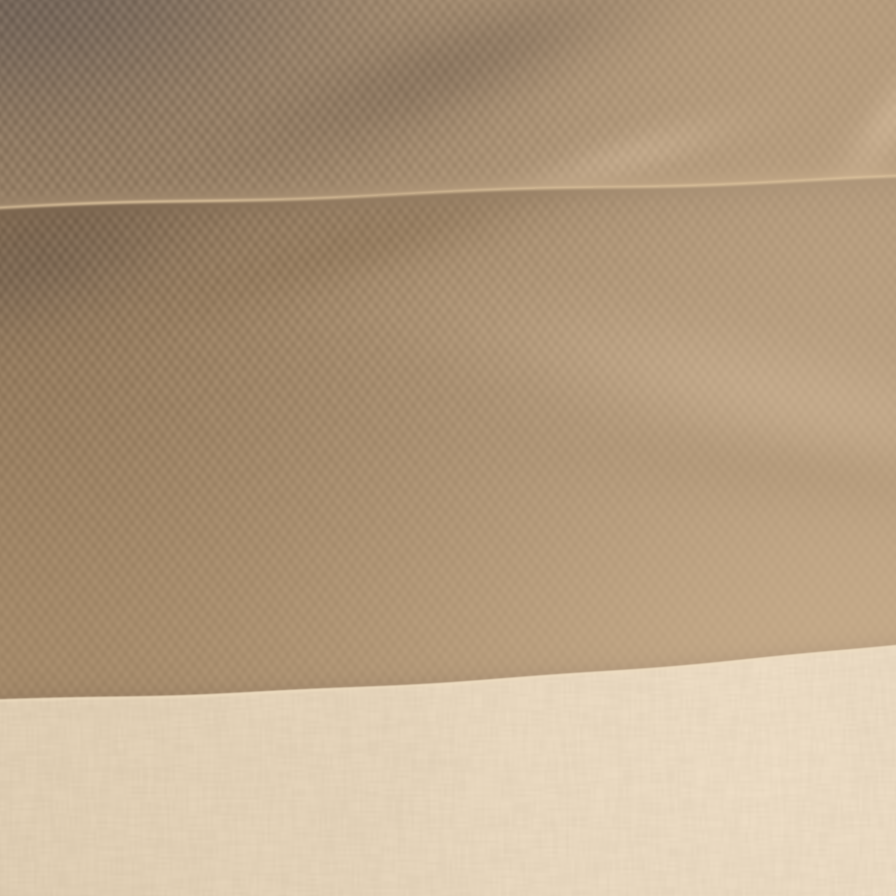
This texture is drawn by a WebGL 2 fragment shader. Its source:

```glsl
#version 300 es
precision highp float;

uniform vec2 u_resolution;
out vec4 fragColor;

float hash(vec2 p) {
  return fract(sin(dot(p, vec2(127.1, 311.7))) * 43758.5453);
}

float noise(vec2 p) {
  vec2 i = floor(p), f = fract(p);
  f = f * f * (3.0 - 2.0 * f);
  return mix(mix(hash(i), hash(i + vec2(1, 0)), f.x),
             mix(hash(i + vec2(0, 1)), hash(i + vec2(1, 1)), f.x), f.y);
}

// Soft elliptical patch, rotated by angle
float patchAt(vec2 p, vec2 center, vec2 size, float angle) {
  float c = cos(angle), s = sin(angle);
  vec2 d = mat2(c, -s, s, c) * (p - center) / size;
  return exp(-dot(d, d));
}

float seamHeight(float x) {
  return 0.768 + 0.034 * x + 0.0015 * sin(x * 14.0);
}

float hemHeight(float x) {
  return 0.219 + 0.016 * x + 0.045 * x * x + 0.0006 * sin(x * 23.0);
}

// Staggered raised dots with slight irregularity
float weave(vec2 p) {
  p += 0.0012 * (vec2(noise(p * 45.0), noise(p * 45.0 + 31.0)) - 0.5);
  vec2 q = 6.28318 * vec2(p.x * 80.0 + p.y * 3.0, p.y * 62.0 - p.x * 2.0);
  float dots = cos(q.x) * cos(q.y);
  return dots + 0.3 * sin(q.x + q.y) + 0.5 * (noise(p * 190.0) - 0.5);
}

vec3 upperPanel(vec2 p) {
  vec3 col = mix(vec3(0.58, 0.49, 0.39), vec3(0.71, 0.61, 0.49), smoothstep(0.0, 0.95, p.x));
  col -= vec3(0.12, 0.09, 0.04) * patchAt(p, vec2(0.02, 1.0), vec2(0.32, 0.12), 0.1);
  col -= vec3(0.09, 0.08, 0.06) * patchAt(p, vec2(0.52, 0.93), vec2(0.22, 0.05), 0.38);
  col += 0.06 * patchAt(p, vec2(0.70, 0.825), vec2(0.11, 0.022), 0.3);
  col += 0.07 * patchAt(p, vec2(1.0, 0.87), vec2(0.08, 0.025), 0.9);
  return col;
}

vec3 lowerPanel(vec2 p, float below) {
  vec3 col = mix(vec3(0.59, 0.49, 0.375), vec3(0.72, 0.62, 0.50), smoothstep(-0.05, 1.0, p.x));
  col += vec3(0.05, 0.045, 0.035) * smoothstep(0.6, 0.25, p.y);
  // Shadow under the seam
  float reach = mix(0.07, 0.025, smoothstep(0.0, 0.7, p.x));
  col -= vec3(0.09, 0.08, 0.06) * exp(-below / reach) * (1.0 - 0.55 * p.x);
  col -= vec3(0.07, 0.055, 0.03) * patchAt(p, vec2(0.03, 0.70), vec2(0.16, 0.06), 0.25);
  col -= 0.04 * patchAt(p, vec2(0.42, 0.73), vec2(0.2, 0.035), 0.3);
  // Broad folds on the right
  col += 0.045 * patchAt(p, vec2(0.83, 0.57), vec2(0.32, 0.055), -0.22);
  col -= 0.025 * patchAt(p, vec2(0.92, 0.47), vec2(0.25, 0.04), -0.1);
  return col;
}

vec3 lightCloth(vec2 p) {
  vec3 col = mix(vec3(0.875, 0.805, 0.70), vec3(0.915, 0.85, 0.755), smoothstep(0.0, 0.95, p.x));
  float threads = noise(p * vec2(60.0, 330.0)) + noise(p * vec2(330.0, 60.0)) - 1.0;
  return col + 0.018 * threads + 0.012 * (noise(p * 7.0) - 0.5);
}

void main() {
  vec2 p = gl_FragCoord.xy / u_resolution;
  float aa = 1.0 / u_resolution.y;
  float seam = p.y - seamHeight(p.x);
  float hem = p.y - hemHeight(p.x);

  // Two woven panels
  vec3 cloth = mix(lowerPanel(p, max(-seam, 0.0)), upperPanel(p), smoothstep(-aa, aa, seam));
  float relief = mix(0.03, 0.012, smoothstep(0.1, 1.0, p.x));
  relief *= mix(0.6, 1.15, smoothstep(0.25, 0.85, p.y)) * smoothstep(0.0, 0.02, abs(seam));
  cloth += relief * weave(p) * vec3(1.0, 0.95, 0.88);

  // Lit seam ridge with a soft upper falloff
  float ridge = exp(-pow(seam / 0.0022, 2.0)) * (0.75 + 0.35 * noise(vec2(p.x * 9.0, 4.0)));
  float halo = exp(-max(seam, 0.0) / 0.010) * step(0.0, seam);
  cloth += vec3(0.05, 0.045, 0.035) * halo;
  cloth = mix(cloth, vec3(0.86, 0.76, 0.61), 0.75 * ridge);

  // Hem: narrow shade above, bright lip on the edge
  cloth -= vec3(0.05, 0.045, 0.03) * exp(-max(hem, 0.0) / 0.008);
  vec3 col = mix(lightCloth(p), cloth, smoothstep(-aa, aa + 0.001, hem));
  float lip = exp(-pow((hem + 0.001) / 0.002, 2.0));
  col = mix(col, vec3(0.94, 0.87, 0.75), 0.5 * lip);

  fragColor = vec4(clamp(col, 0.0, 1.0), 1.0);
}
```
